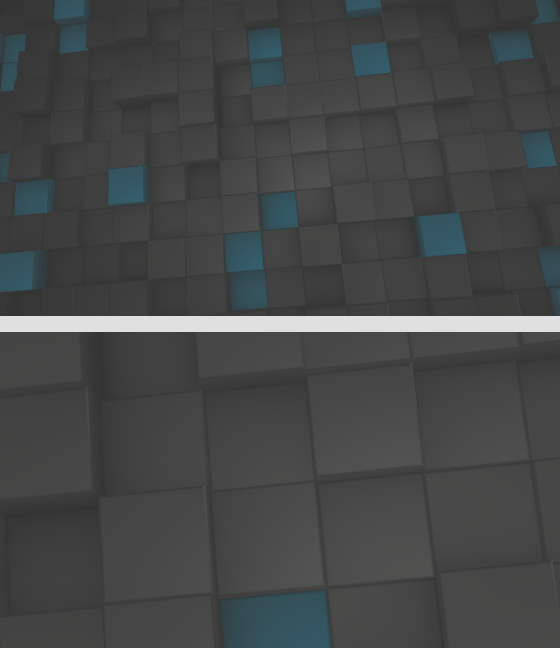
Top, the full canvas; bottom, a detail of the centre.
A WebGL 1 fragment shader for this background:

```glsl
precision highp float;

uniform vec2 u_resolution;

const float CAMERA_DISTANCE = 10.5;
const float MAX_HEIGHT = 0.8;
const float FOCAL_LENGTH = 1.2;
const vec2 WALL_ORIGIN = vec2(20.35, 30.6);

const vec3 HAZE = vec3(0.195, 0.195, 0.194);
const vec3 GRAPHITE = vec3(0.112, 0.110, 0.109);
const vec3 TEAL = vec3(0.012, 0.178, 0.235);

float hash(vec2 p) {
    return fract(sin(dot(p, vec2(127.1, 311.7))) * 43758.55);
}

vec2 gradient(vec2 p) {
    float angle = 6.2832 * hash(p);
    return vec2(cos(angle), sin(angle));
}

float gradientNoise(vec2 p) {
    vec2 i = floor(p), f = fract(p);
    vec2 w = f * f * f * (f * (f * 6.0 - 15.0) + 10.0);
    vec2 e = vec2(1.0, 0.0);
    float low = mix(dot(gradient(i), f), dot(gradient(i + e), f - e), w.x);
    float high = mix(dot(gradient(i + e.yx), f - e.yx),
                     dot(gradient(i + e.xx), f - e.xx), w.x);
    return mix(low, high, w.y);
}

mat2 rotation(float a) {
    float c = cos(a), s = sin(a);
    return mat2(c, -s, s, c);
}

float blockHeight(vec2 cell) {
    return MAX_HEIGHT * pow(hash(cell + 3.7), 1.4);
}

// Ray through the canvas, scaled so that z falls by one per unit of t
vec3 cameraRay(vec2 p) {
    vec3 ray = vec3(p, -FOCAL_LENGTH);
    ray.yz *= rotation(0.217);
    ray.xz *= rotation(-0.086);
    ray.xy *= rotation(-0.085);
    return ray / -ray.z + vec3(1e-5, 1e-5, 0.0);
}

// Walk the grid; returns the hit distance, the block and whether its face was hit
float traceBlocks(vec3 ray, out vec2 cell, out bool onFace) {
    float t = CAMERA_DISTANCE - MAX_HEIGHT;
    cell = floor(WALL_ORIGIN + ray.xy * t);
    onFace = false;
    for (int i = 0; i < 8; i++) {
        float h = blockHeight(cell);
        if (CAMERA_DISTANCE - t < h) break;
        vec2 exits = (cell + step(0.0, ray.xy) - WALL_ORIGIN) / ray.xy;
        float tExit = min(exits.x, exits.y);
        if (CAMERA_DISTANCE - h <= tExit) {
            onFace = true;
            return CAMERA_DISTANCE - h;
        }
        t = tExit;
        cell += exits.x < exits.y ? vec2(sign(ray.x), 0.0) : vec2(0.0, sign(ray.y));
    }
    return t;
}

// Soft shadow cast by one neighbour that stands higher
float occlusion(vec2 neighbour, float h, float edgeDistance) {
    float rise = max(blockHeight(neighbour) - h, 0.0);
    return 1.0 - min(1.3 * rise, 0.75) * exp(-4.0 * edgeDistance);
}

float faceLight(vec2 cell, vec2 f, float h) {
    vec2 e = vec2(1.0, 0.0);
    float light = 0.78 + 0.3 * (1.0 - f.y) * (0.5 + 0.5 * f.x);
    light *= occlusion(cell - e, h, f.x) * occlusion(cell + e, h, 1.0 - f.x);
    light *= occlusion(cell - e.yx, h, f.y) * occlusion(cell + e.yx, h, 1.0 - f.y);
    vec2 border = min(f, 1.0 - f);
    return light * mix(0.45, 1.0, smoothstep(0.0, 0.035, min(border.x, border.y)));
}

// Thin bright bevel on one vertical edge of some raised blocks
float bevel(vec2 cell, vec2 f, float h) {
    float chosen = step(0.6, hash(cell + 8.3)) * smoothstep(0.1, 0.4, h);
    float d = hash(cell + 5.1) < 0.5 ? f.x : 1.0 - f.x;
    return chosen * (1.0 - smoothstep(0.008, 0.03, d)) * (0.3 + 0.7 * f.y);
}

vec3 wallColor(vec2 p, float spotlight) {
    vec2 cell;
    bool onFace;
    vec3 ray = cameraRay(p);
    float t = traceBlocks(ray, cell, onFace);
    vec2 position = WALL_ORIGIN + ray.xy * t;
    float h = blockHeight(cell);
    float depth = h - (CAMERA_DISTANCE - t);
    bool isTeal = hash(cell + 17.9) < 0.14;

    float light = onFace ? faceLight(cell, position - cell, h) : 0.6 * exp(-2.2 * depth);
    float room = spotlight * (1.0 + 0.35 * gradientNoise(position * 0.37));
    light *= isTeal ? mix(1.0, room, 0.2) : room;
    float glint = onFace ? bevel(cell, position - cell, h) : 0.0;
    return HAZE + (isTeal ? TEAL : GRAPHITE) * light + 0.07 * glint;
}

void main() {
    vec2 uv = gl_FragCoord.xy / u_resolution;
    vec2 away = (uv - vec2(0.57, 0.45)) / vec2(0.6, 0.65);
    float spotlight = exp(-1.1 * dot(away, away));

    // Four samples per pixel smooth the block edges
    vec3 color = vec3(0.0);
    for (int i = 0; i < 4; i++) {
        vec2 offset = vec2(mod(float(i), 2.0), floor(float(i) / 2.0)) * 0.5 - 0.25;
        vec2 p = (gl_FragCoord.xy + offset - 0.5 * u_resolution) / u_resolution.y;
        color += 0.25 * wallColor(p, spotlight);
    }
    gl_FragColor = vec4(color, 1.0);
}
```
